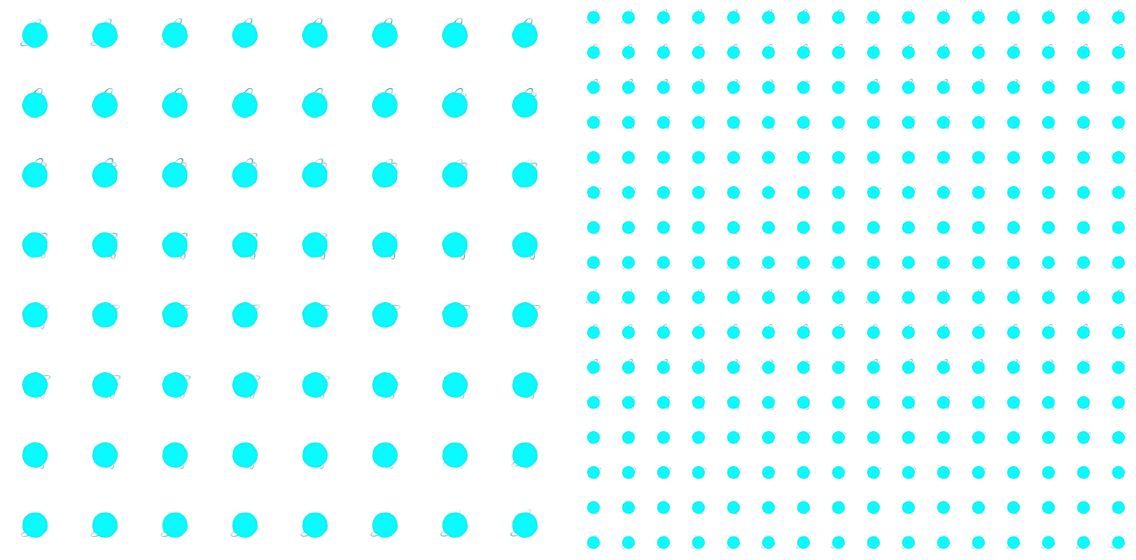
Left, the tile; right, the same tile 2 across and 2 down.
Give the GLSL for this pattern, as a WebGL 1 fragment shader.

```glsl
precision highp float;
uniform vec2 u_resolution;

const float TAU = 6.2831853;
const float FRAMES = 64.0;

float hash(vec2 p) {
  return fract(sin(dot(p, vec2(12.99, 78.23))) * 4375.85);
}

float valueNoise(vec2 p) {
  vec2 i = floor(p);
  vec2 f = fract(p);
  f = f * f * (3.0 - 2.0 * f);
  return mix(mix(hash(i), hash(i + vec2(1.0, 0.0)), f.x),
             mix(hash(i + vec2(0.0, 1.0)), hash(i + 1.0), f.x), f.y);
}

float ellipseDistance(vec2 p, vec2 radii) {
  float k = length(p / radii);
  return k * (k - 1.0) / max(length(p / (radii * radii)), 0.001);
}

// A thin loop on the rim that grows and fades around its peak frame
float filament(vec2 p, float frame, float angle, float peak, float life, vec2 radii, float pixel) {
  float age = mod(frame - peak + 0.5 * FRAMES, FRAMES) - 0.5 * FRAMES;
  float strength = 1.0 - smoothstep(0.45, 1.0, abs(age) / life);
  angle -= 0.06 * age / life;
  vec2 axis = vec2(cos(angle), sin(angle));
  vec2 q = vec2(dot(p, axis) - 0.175, dot(p, vec2(-axis.y, axis.x)));
  q.y += 0.35 * q.x;
  float d = abs(ellipseDistance(q, radii * mix(0.6, 1.0, strength)));
  float stroke = 1.0 - smoothstep(0.0, 0.005 + pixel, d);
  // Uneven ink along the loop
  float ink = 0.7 + 0.3 * sin(atan(q.y, q.x + 0.0001) * 2.0 + age * 0.3);
  return stroke * strength * ink;
}

void main() {
  // Eight by eight cells, numbered from the top left
  vec2 grid = gl_FragCoord.xy / u_resolution * 8.0;
  vec2 cell = floor(grid);
  vec2 p = fract(grid) - 0.5;
  float frame = (7.0 - cell.y) * 8.0 + cell.x;
  float pixel = 8.0 / u_resolution.y;

  // Filaments behind the dot
  float hair = filament(p, frame, 1.33, 11.0, 15.0, vec2(0.073, 0.045), pixel);
  hair = max(hair, 0.75 * filament(p, frame, 0.88, 21.0, 11.0, vec2(0.052, 0.036), pixel));
  hair = max(hair, 0.6 * filament(p, frame, 0.63, 38.0, 9.0, vec2(0.066, 0.034), pixel));
  hair = max(hair, 0.9 * filament(p, frame, -0.92, 28.0, 6.0, vec2(0.055, 0.036), pixel));
  hair = max(hair, 0.6 * filament(p, frame, -0.98, 46.0, 11.0, vec2(0.042, 0.032), pixel));
  hair = max(hair, 0.75 * filament(p, frame, -2.38, 60.0, 8.0, vec2(0.068, 0.036), pixel));
  vec3 color = mix(vec3(1.0), vec3(0.22, 0.57, 0.6), 0.8 * hair);

  // Slightly irregular dot with a soft rim
  float angle = atan(p.y, p.x);
  float phase = frame * TAU / FRAMES;
  float wobble = 0.002 * sin(5.0 * angle + phase) + 0.0015 * sin(8.0 * angle - 2.0 * phase);
  float grain = valueNoise(p * 60.0 + 40.0) - 0.5;
  float r = length(p) + wobble + 0.004 * grain;
  vec3 fill = mix(vec3(0.04, 0.98, 1.0), vec3(0.07, 0.93, 0.95),
                  smoothstep(0.14, 0.172, r + 0.012 * grain));
  float soft = max(0.011, 0.6 * pixel);
  color = mix(color, fill, 1.0 - smoothstep(0.181 - soft, 0.181 + soft, r));

  gl_FragColor = vec4(color, 1.0);
}
```
